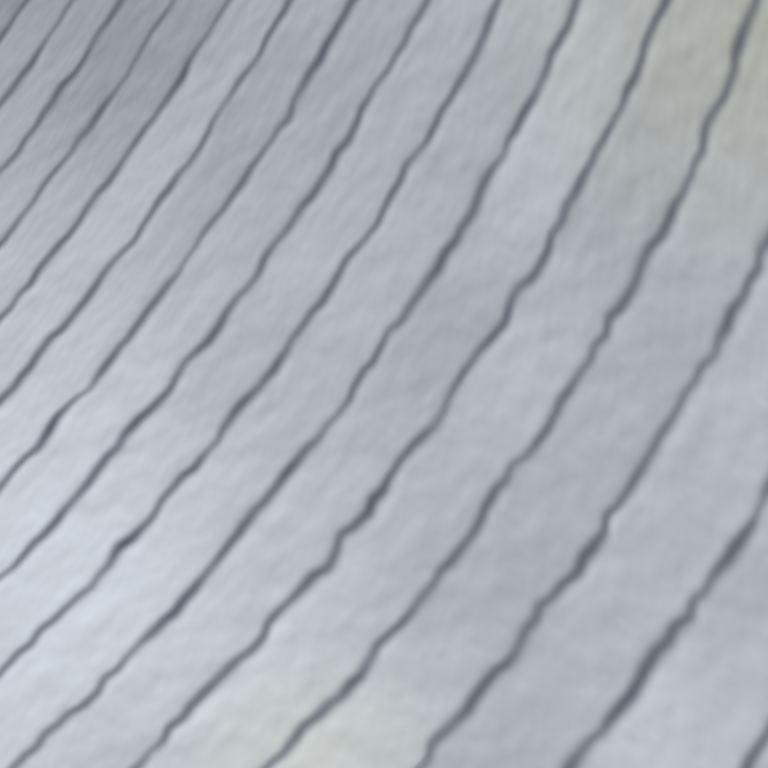
Give the GLSL for this texture, as a Shadertoy shader.

```glsl
// Curved silver-grey planks, fanning out from the upper left, split by worn dark grooves.

const vec3  SILVER       = vec3(0.69, 0.71, 0.74);
const vec3  GROOVE       = vec3(0.35, 0.37, 0.41);
const vec3  WARM_SHIFT   = vec3(0.015, 0.012, -0.045);
const float GROWTH       = 1.075;   // width ratio of neighbouring planks
const float FAN_ORIGIN   = -0.745;  // where the planks converge on the top edge
const float FAN_SCALE    = 0.781;
const vec3  LEAN         = vec3(0.68, 0.2765, 0.0826); // groove slope along the top edge
const float BEND         = 0.307;   // curvature of the grooves
const float GROOVE_MIN   = 0.0017;  // groove softness: fixed part
const float GROOVE_RATIO = 0.031;   // groove softness: share of plank width
const float WOBBLE       = 0.085;   // sideways wander, in plank widths
const float BUMP         = 0.085;
const float PLANK_VARY   = 0.065;

float hash(vec2 p) {
    vec3 q = fract(p.xyx * vec3(0.1031, 0.1030, 0.0973));
    q += dot(q, q.yzx + 33.33);
    return fract((q.x + q.y) * q.z);
}

float noise(vec2 p) {
    vec2 i = floor(p), f = fract(p);
    f = f * f * (3.0 - 2.0 * f);
    return mix(mix(hash(i), hash(i + vec2(1, 0)), f.x),
               mix(hash(i + vec2(0, 1)), hash(i + vec2(1, 1)), f.x), f.y);
}

float fbm(vec2 p) {
    float sum = 0.0, amp = 0.55;
    for (int i = 0; i < 3; i++) {
        sum += amp * noise(p);
        p = p * 1.9 + 17.3;
        amp *= 0.5;
    }
    return sum;
}

// Soft elliptical spot
float spot(vec2 p, vec2 centre, vec2 radius) {
    vec2 d = (p - centre) / radius;
    return exp(-dot(d, d));
}

// Follow the bent groove up to the top edge, then count planks geometrically
float plankCoord(vec2 p) {
    float a = LEAN.z * p.y;
    float b = 1.0 + LEAN.y * p.y;
    float k = p.x + LEAN.x * p.y + BEND * p.y * p.y;
    float top = 2.0 * k / (b + sqrt(b * b + 4.0 * a * k));
    return log((top - FAN_ORIGIN) / FAN_SCALE) / log(GROWTH);
}

float bumps(float n, float along) {
    return fbm(vec2(n * 4.5 + 40.0, along * 27.0 + 60.0));
}

void mainImage(out vec4 fragColor, in vec2 fragCoord) {
    vec2 p = fragCoord / iResolution.xy;
    p.y = 1.0 - p.y;   // measured down from the top edge

    // Plank coordinates: across, along and local width
    float n = plankCoord(p);
    const float STEP = 0.002;
    vec2 slope = vec2(plankCoord(p + vec2(STEP, 0)), plankCoord(p + vec2(0, STEP))) - n;
    float width = STEP / length(slope);
    float along = dot(p, vec2(-0.6, 0.8)) + 1.0;
    float line = floor(n + 0.5);
    float plank = floor(n);

    // Broad light over the surface
    float tone = 0.70;
    tone += 0.12 * spot(p, vec2(0.10, 0.75), vec2(0.30, 0.32));
    tone -= 0.09 * spot(p, vec2(0.03, 0.00), vec2(0.30, 0.16));
    tone += 0.03 * smoothstep(0.5, 1.0, p.y);

    // Uneven planks, blotches and embossed bumps
    tone += PLANK_VARY * (noise(vec2(plank * 5.0 + 30.0, along * 4.0)) - 0.5);
    tone += 0.04 * (fbm(p * 7.0 + 3.0) - 0.5);
    tone += BUMP * (bumps(n, along) - bumps(n + 0.09, along + 0.008));

    // Wandering grooves with a lit lower edge and patchy depth
    float wander = noise(vec2(along * 21.0, line * 7.0 + 90.0)) - 0.5;
    wander += 0.5 * (noise(vec2(along * 48.0, line * 9.0 + 150.0)) - 0.5);
    float dist = (n - line + WOBBLE * wander) * width;
    float patchy = noise(vec2(along * 17.0, line * 11.0 + 220.0));
    float soft = (GROOVE_MIN + GROOVE_RATIO * width) * mix(0.8, 1.2, patchy);
    float core = exp(-0.5 * pow(abs(dist / soft), 2.0));
    float lip = exp(-0.5 * pow(abs(dist / soft - 2.7), 2.0));
    float wear = noise(vec2(along * 30.0, line * 13.0 + 310.0));
    float depth = 0.38 + 0.32 * patchy + 0.28 * wear;
    tone += 0.035 * lip * wear;

    // Colour, with two warmer corners
    vec3 color = SILVER * tone / SILVER.g;
    float warm = spot(p, vec2(1.0, 0.05), vec2(0.26, 0.22))
               + 0.7 * spot(p, vec2(0.40, 0.98), vec2(0.16, 0.12));
    color += WARM_SHIFT * warm;
    color = mix(color, GROOVE, core * depth);
    fragColor = vec4(clamp(color, 0.0, 1.0), 1.0);
}
```
